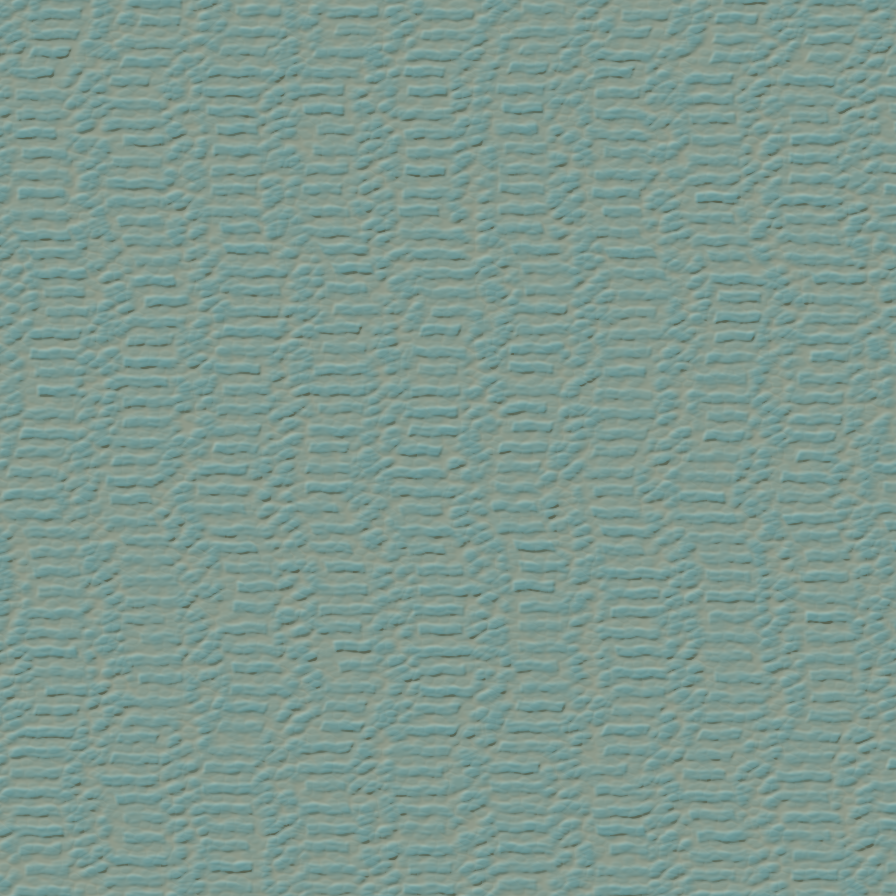
Write a three.js fragment shader that draws this texture.

```glsl
varying vec2 vUv;

#define COLUMNS 9.3
#define ROWS 45.0
#define LUMP_SCALE vec2(38.0, 74.0)
#define SLANT 0.3
#define RELIEF_STEP 0.0013
#define RELIEF_GAIN 0.112
#define DASH_STRENGTH 0.75
#define BASE_COLOR vec3(0.496, 0.598, 0.564)
#define BLUE_SHIFT vec3(-0.1, -0.012, 0.03)
#define DASH_COLOR vec3(0.33, 0.35, 0.27)

vec2 hash2(vec2 p) {
  vec3 q = fract(vec3(p.xyx) * vec3(0.1031, 0.1030, 0.0973));
  q += dot(q, q.yzx + 33.33);
  return fract((q.xx + q.yz) * q.zy);
}

// Soft cellular bumps of varied size: high at the cell centres, 0 in the gaps
float cellBumps(vec2 p) {
  vec2 cell = floor(p);
  float nearest = 4.0;
  for (int j = -1; j <= 1; j++) {
    for (int i = -1; i <= 1; i++) {
      vec2 id = cell + vec2(float(i), float(j));
      vec2 offset = id + 0.05 + 0.9 * hash2(id + 57.0) - p;
      nearest = min(nearest, dot(offset, offset));
    }
  }
  return 1.0 - smoothstep(0.2, 0.7, sqrt(nearest));
}

// Stacks of flat bars; x is the bar height, y the strength of its column
vec2 barStack(vec2 p) {
  float across = p.x * COLUMNS + 0.13 * sin(p.y * 17.0) + 0.06 * sin(p.y * 41.0 + 2.0);
  float column = floor(across);
  float up = p.y * ROWS + 7.0 * hash2(vec2(column, 3.0)).x
           + 0.04 * sin(p.x * 190.0 + p.y * 70.0);
  vec2 id = vec2(column + 20.0, floor(up) + 40.0);
  vec2 jitter = hash2(id) - 0.5;
  vec2 variety = hash2(id + 91.0);
  float x = abs(fract(across) - 0.5 + 0.2 * jitter.x);
  float tilt = 0.25 * (variety.y - 0.5) * (fract(across) - 0.5);
  float y = abs(fract(up) - 0.5 + 0.2 * jitter.y - tilt);
  float halfWidth = 0.27 + 0.16 * jitter.y;
  float bar = (1.0 - smoothstep(halfWidth - 0.02, halfWidth + 0.03, x))
            * (1.0 - smoothstep(0.13, 0.35, y));
  float strength = 1.0 - smoothstep(0.22, 0.34, abs(fract(across) - 0.5));
  return vec2(bar * mix(0.65, 1.0, variety.x), strength);
}

// Woven relief: slanted lumps between the bar columns, with fine fibres
float weaveHeight(vec2 p) {
  vec2 slanted = vec2(p.x, p.y - SLANT * p.x);
  float lumps = cellBumps(slanted * LUMP_SCALE);
  float fibres = cellBumps(p * LUMP_SCALE * vec2(1.9, 1.7) + 31.0);
  vec2 bars = barStack(p);
  return mix(0.85 * lumps, 0.88 * bars.x + 0.2 * lumps, bars.y)
       + mix(0.4, 0.28, bars.y) * (fibres - 0.5);
}

void main() {
  // Slope of the relief towards a light at the upper left
  vec2 lightStep = vec2(-0.65, 1.0) * RELIEF_STEP;
  float height = weaveHeight(vUv);
  float slope = weaveHeight(vUv - lightStep) - weaveHeight(vUv + lightStep);

  // Blue raised threads over tan gaps
  vec3 color = BASE_COLOR + BLUE_SHIFT * (height - 0.45) + RELIEF_GAIN * slope;

  // Short dark dashes under some of the steepest lower edges
  float patches = hash2(floor(vUv * vec2(COLUMNS * 3.0, ROWS))).x;
  float dash = smoothstep(0.4, 0.8, -slope) * mix(0.2, 1.0, patches);
  color = mix(color, DASH_COLOR, DASH_STRENGTH * dash);

  gl_FragColor = vec4(color, 1.0);
}
```
